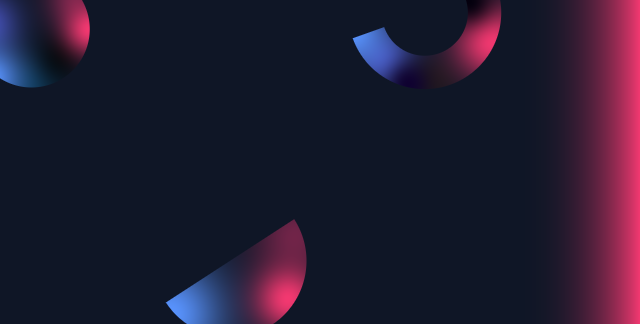
Write a WebGL 2 fragment shader that draws this background.

```glsl
#version 300 es
precision highp float;
// Dark navy backdrop with a disc, a half ring and a half disc lit by soft
// coloured glows, plus a pink falloff along the right side.
// Shapes are distance functions; each is shaded by layered Gaussian glows.

uniform vec2 u_resolution;
out vec4 outColor;

// Palette
const vec3 NAVY     = vec3(0.060, 0.087, 0.150);
const vec3 BLUE     = vec3(0.350, 0.580, 1.000);
const vec3 PERI     = vec3(0.260, 0.300, 0.690);
const vec3 INDIGO   = vec3(0.055, 0.000, 0.180);
const vec3 TEAL     = vec3(0.040, 0.200, 0.300);
const vec3 SOOT     = vec3(0.000, 0.035, 0.045);
const vec3 CHARCOAL = vec3(0.110, 0.095, 0.110);
const vec3 PINK     = vec3(0.950, 0.220, 0.440);
const vec3 MAUVE    = vec3(0.430, 0.140, 0.280);

// Layout, in canvas heights
const vec2  DISC_CENTER = vec2(0.097, 0.910);
const float DISC_RADIUS = 0.180;
const vec2  RING_CENTER = vec2(1.311, 0.961);
const float RING_RADIUS = 0.236;
const float RING_INNER  = 0.133;
const vec2  RING_CUT    = vec2(-0.335, 0.942);
const vec2  HALF_CENTER = vec2(0.710, 0.195);
const float HALF_RADIUS = 0.236;
const vec2  HALF_CUT    = vec2(-0.545, 0.839);

// Right side falloff, as fractions of the width
const float FADE_START = 0.81;
const float FADE_POWER = 2.4;

// Blends a Gaussian glow over a base colour
vec3 glow(vec3 base, vec3 tint, vec2 p, vec2 center, float spread) {
    vec2 d = (p - center) / spread;
    return mix(base, tint, exp(-dot(d, d)));
}

// Antialiased coverage of a signed distance
float coverage(float dist) {
    return clamp(0.5 - dist * u_resolution.y, 0.0, 1.0);
}

// Shading in local coordinates, where the outer radius is 1
vec3 shadeDisc(vec2 p) {
    vec3 c = glow(NAVY, PERI, p, vec2(-0.75, 0.10), 0.52);
    c = glow(c, TEAL, p, vec2(0.00, -0.95), 0.45);
    c = glow(c, SOOT, p, vec2(0.50, -0.45), 0.42);
    c = glow(c, BLUE, p, vec2(-0.72, -0.85), 0.55);
    c = glow(c, MAUVE, p, vec2(0.72, 0.55), 0.45);
    return glow(c, PINK, p, vec2(1.00, 0.00), 0.43);
}

vec3 shadeRing(vec2 p) {
    vec3 c = glow(NAVY, PERI, p, vec2(-0.55, -0.62), 0.42);
    c = glow(c, CHARCOAL, p, vec2(0.10, -0.90), 0.32);
    c = glow(c, INDIGO, p, vec2(-0.22, -0.92), 0.26);
    c = glow(c, BLUE, p, vec2(-0.97, -0.25), 0.48);
    c = glow(c, PINK, p, vec2(0.88, -0.38), 0.48);
    return glow(c, INDIGO * 0.3, p, vec2(0.58, 0.15), 0.30);
}

vec3 shadeHalf(vec2 p) {
    vec3 c = glow(NAVY, BLUE, p, vec2(-0.80, -0.70), 0.70);
    c = glow(c, MAUVE, p, vec2(0.85, 0.35), 0.52);
    return glow(c, PINK, p, vec2(0.76, -0.50), 0.43);
}

void main() {
    vec2 p = gl_FragCoord.xy / u_resolution.y;
    float across = gl_FragCoord.x / u_resolution.x;

    // Backdrop and right side falloff
    float fade = clamp((across - FADE_START) / (1.0 - FADE_START), 0.0, 1.0);
    vec3 color = mix(NAVY, PINK, pow(fade, FADE_POWER));

    // Disc
    vec2 q = p - DISC_CENTER;
    color = mix(color, shadeDisc(q / DISC_RADIUS), coverage(length(q) - DISC_RADIUS));

    // Half ring
    q = p - RING_CENTER;
    float ring = max(length(q) - RING_RADIUS, RING_INNER - length(q));
    ring = max(ring, dot(q, RING_CUT));
    color = mix(color, shadeRing(q / RING_RADIUS), coverage(ring));

    // Half disc
    q = p - HALF_CENTER;
    float halfDisc = max(length(q) - HALF_RADIUS, dot(q, HALF_CUT));
    color = mix(color, shadeHalf(q / HALF_RADIUS), coverage(halfDisc));

    outColor = vec4(color, 1.0);
}
```
